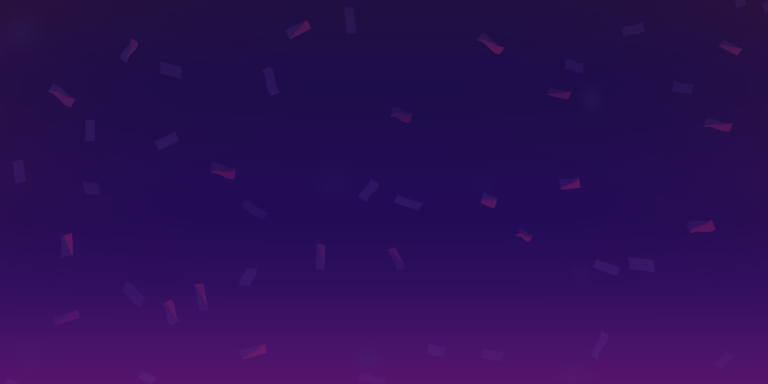
Write a WebGL 2 fragment shader that draws this background.

```glsl
#version 300 es
precision highp float;
// Night-violet backdrop with faint confetti: a vertical colour ramp warmed at
// the sides, dim round glows, and bent paper strips scattered on a jittered
// grid. Some strips catch a red sheen on one half.
uniform vec2 u_resolution;
out vec4 fragColor;

const vec3 PAPER_VIOLET = vec3(0.40, 0.25, 0.62);
const vec3 SHEEN_RED = vec3(0.80, 0.10, 0.34);
const vec3 GLOW_BLUE = vec3(0.26, 0.22, 0.50);
const float STRIP_CELL = 0.2;
const float GLOW_CELL = 0.5;

// Four random values per grid cell
vec4 hash4(vec2 cell, float seed) {
    vec4 q = fract(vec4(cell.xyx, seed) * vec4(0.1031, 0.1030, 0.0973, 0.1099) + 0.37);
    q += dot(q, q.wzxy + 33.33);
    return fract((q.xxyz + q.yzzw) * q.zywx);
}

mat2 rotation(float angle) {
    float c = cos(angle), s = sin(angle);
    return mat2(c, -s, s, c);
}

float boxDistance(vec2 p, vec2 halfSize) {
    vec2 d = abs(p) - halfSize;
    return length(max(d, 0.0)) + min(max(d.x, d.y), 0.0);
}

// Colour ramp from magenta floor to dark indigo, redder near the sides
vec3 backdrop(vec2 uv) {
    vec3 c = vec3(0.345, 0.080, 0.425);
    c = mix(c, vec3(0.285, 0.078, 0.410), smoothstep(-0.02, 0.10, uv.y));
    c = mix(c, vec3(0.195, 0.058, 0.375), smoothstep(0.06, 0.28, uv.y));
    c = mix(c, vec3(0.137, 0.047, 0.333), smoothstep(0.20, 0.46, uv.y));
    c = mix(c, vec3(0.115, 0.050, 0.290), smoothstep(0.45, 0.78, uv.y));
    c = mix(c, vec3(0.127, 0.060, 0.258), smoothstep(0.78, 1.0, uv.y));
    float side = pow(abs(uv.x * 2.0 - 1.0), 3.0);
    return c + side * vec3(0.035, 0.008, -0.012) * smoothstep(0.1, 0.6, uv.y);
}

// Dim soft discs
vec3 addGlows(vec3 color, vec2 p) {
    vec2 home = floor(p / GLOW_CELL);
    for (int j = -1; j <= 1; j++)
    for (int i = -1; i <= 1; i++) {
        vec2 cell = home + vec2(i, j);
        vec4 rnd = hash4(cell, 7.0);
        float d = length(p - (cell + rnd.xy) * GLOW_CELL);
        float radius = mix(0.04, 0.075, rnd.z);
        color = mix(color, GLOW_BLUE, 0.14 * rnd.w * smoothstep(radius, 0.0, d));
    }
    return color;
}

// One strip: x = paper coverage, y = red sheen coverage
vec2 strip(vec2 p, vec4 shape, vec4 look, float soft) {
    float steep = step(0.72, look.x);
    float tilt = mix(mix(-0.62, 0.55, shape.z), mix(0.95, 2.1, shape.z), steep);
    p = rotation(tilt) * p;
    vec2 halfSize = vec2(mix(0.018, 0.036, sqrt(shape.w)), mix(0.010, 0.0155, look.y));
    // Bend: S-shaped flutter for some, a gentle arc for the rest
    float along = p.x / halfSize.x;
    float flutter = 0.004 * sin(along * 2.6);
    float arc = 0.004 * (look.z - 0.5) * along * along;
    p.y += mix(arc, flutter, step(0.6, look.z));
    p.x += (look.y - 0.5) * 0.5 * p.y;
    float paper = 1.0 - smoothstep(-soft, soft, boxDistance(p, halfSize));
    // Sheen fills the part below a slanted fold line
    float fold = p.y - 0.35 * p.x + (look.x - 0.5) * 0.006;
    float sheen = (1.0 - smoothstep(-0.003, 0.003, fold)) * step(0.70, look.w);
    return vec2(paper, paper * sheen);
}

vec3 addConfetti(vec3 color, vec2 p, float soft) {
    vec2 home = floor(p / STRIP_CELL);
    for (int j = -1; j <= 1; j++)
    for (int i = -1; i <= 1; i++) {
        vec2 cell = home + vec2(i, j);
        vec4 shape = hash4(cell, 1.0);
        vec4 look = hash4(cell, 4.0);
        vec4 extra = hash4(cell, 11.0);
        vec2 center = (cell + mix(vec2(0.05), vec2(0.95), shape.xy)) * STRIP_CELL;
        vec2 cover = strip(p - center, shape, look, soft) * step(extra.x, 0.93);
        color = mix(color, PAPER_VIOLET, cover.x * mix(0.11, 0.20, extra.y));
        color = mix(color, SHEEN_RED, cover.y * mix(0.10, 0.27, extra.z));
    }
    return color;
}

void main() {
    vec2 uv = gl_FragCoord.xy / u_resolution;
    vec2 p = gl_FragCoord.xy / u_resolution.y;
    float soft = 0.8 / u_resolution.y;
    vec3 color = backdrop(uv);
    color = addGlows(color, p);
    color = addConfetti(color, p, soft);
    fragColor = vec4(color, 1.0);
}
```
